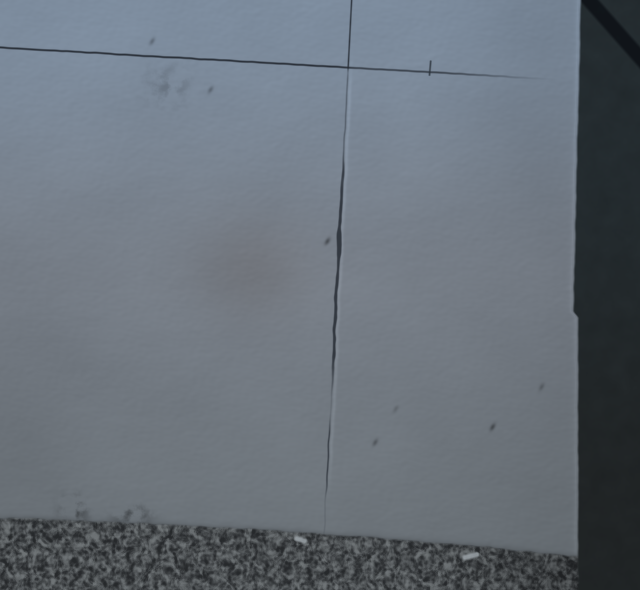
Give the GLSL for this texture, as a Shadertoy shader.

```glsl
// Weathered blue-grey plaster wall with two cracked joints, a speckled
// ground strip below and a dark pillar at the right. Layers are shaded with
// gradient noise and joined by antialiased distance masks; height is 1 unit.

vec2 hashGradient(vec2 cell) {
    vec2 h = vec2(dot(cell, vec2(127.1, 311.7)), dot(cell, vec2(269.5, 183.3)));
    return fract(sin(h) * 43758.5) * 2.0 - 1.0;
}

float gradientNoise(vec2 p) {
    vec2 i = floor(p), f = fract(p);
    vec2 u = f * f * f * (f * (f * 6.0 - 15.0) + 10.0);
    vec2 e = vec2(1.0, 0.0);
    float low = mix(dot(hashGradient(i), f), dot(hashGradient(i + e), f - e), u.x);
    float high = mix(dot(hashGradient(i + e.yx), f - e.yx),
                     dot(hashGradient(i + e.xx), f - e.xx), u.x);
    return mix(low, high, u.y);
}

float fbm(vec2 p) {
    float sum = 0.0, amplitude = 0.5;
    for (int i = 0; i < 4; i++) {
        sum += amplitude * gradientNoise(p);
        p = mat2(1.6, 1.2, -1.2, 1.6) * p + 7.3;
        amplitude *= 0.5;
    }
    return sum;
}

// Coverage of a shape whose signed distance is d
float cover(float d, float aa) { return 1.0 - smoothstep(-aa, aa, d); }

// Smooth window that rises at a and falls at b
float window(float x, float a, float b, float soft) {
    return smoothstep(a - soft, a + soft, x) * (1.0 - smoothstep(b - soft, b + soft, x));
}

float blob(vec2 p, vec2 center, vec2 radius) {
    vec2 q = (p - center) / radius;
    return exp(-dot(q, q));
}

float segment(vec2 p, vec2 a, vec2 b) {
    vec2 ab = b - a;
    return length(p - a - ab * clamp(dot(p - a, ab) / dot(ab, ab), 0.0, 1.0));
}

float plasterHeight(vec2 p) {
    return fbm(p * vec2(22.0, 42.0)) + 0.4 * gradientNoise(p * vec2(85.0, 130.0));
}

vec3 wallColor(vec2 p) {
    vec3 color = mix(vec3(0.425, 0.453, 0.477), vec3(0.468, 0.497, 0.535), smoothstep(0.05, 0.6, p.y));
    color = mix(color, vec3(0.49, 0.55, 0.62), smoothstep(0.5, 1.0, p.y));
    color *= 1.0 - 0.07 * smoothstep(0.65, 0.98, p.x) - 0.05 * blob(p, vec2(0.0, 0.3), vec2(0.15, 0.3));
    float relief = plasterHeight(p) - plasterHeight(p + vec2(-0.003, 0.004));
    color *= 1.0 + 0.05 * relief + 0.07 * fbm(p * vec2(5.0, 7.0));
    float brown = blob(p, vec2(0.43, 0.55), vec2(0.10, 0.09));
    return color * (1.0 - brown * vec3(0.05, 0.075, 0.09));
}

// Soft dirt and small pits
float wallStain(vec2 p) {
    float grime = smoothstep(-0.1, 0.25, fbm(p * 38.0));
    float stain = 0.25 * grime * blob(p, vec2(0.285, 0.855), vec2(0.04, 0.035));
    stain += 0.75 * grime * blob(p, vec2(0.125, 0.135), vec2(0.022, 0.024));
    stain += 0.65 * grime * blob(p, vec2(0.225, 0.127), vec2(0.030, 0.017));
    vec3 pits[7] = vec3[7](vec3(0.835, 0.276, 0.6), vec3(0.636, 0.250, 0.45),
        vec3(0.918, 0.344, 0.35), vec3(0.671, 0.307, 0.25), vec3(0.357, 0.848, 0.4),
        vec3(0.258, 0.930, 0.4), vec3(0.555, 0.591, 0.6));
    for (int i = 0; i < 7; i++) {
        vec2 q = p - pits[i].xy;
        q.x -= 0.4 * q.y;
        stain += pits[i].z * blob(q, vec2(0.0), vec2(0.004, 0.006));
    }
    return clamp(stain, 0.0, 0.8);
}

vec3 addJoints(vec3 color, vec2 p, float aa) {
    float wobble = 0.003 * gradientNoise(vec2(p.y * 38.0, 2.5));
    float rough = 0.5 + 0.5 * gradientNoise(vec2(p.y * 75.0, 9.5));
    float dv = p.x - 0.5446 - 0.0514 * p.y - wobble * (1.0 - smoothstep(0.7, 0.9, p.y));
    float dh = p.y - 0.9195 + 0.0575 * p.x - 0.001 * gradientNoise(vec2(p.x * 60.0, 4.5));
    float open = window(p.y, 0.36, 0.71, 0.04);
    float strength = 0.85 * smoothstep(0.875, 0.89, p.y) + 0.4 * window(p.y, 0.70, 0.88, 0.015)
                   + 0.8 * open + 0.55 * window(p.y, 0.17, 0.28, 0.02)
                   + 0.15 * window(p.y, 0.09, 0.36, 0.02);
    float width = 0.0012 + 0.0022 * open * rough + 0.0018 * blob(p, vec2(0.574, 0.59), vec2(0.03, 0.025));
    // Pale lip to the right of the upright crack
    float lip = exp(-pow((dv - 0.005) / 0.003, 2.0)) * window(p.y, 0.2, 0.87, 0.05);
    color *= 1.0 + 0.09 * lip;
    color = mix(color, vec3(0.13, 0.15, 0.18), clamp(strength, 0.0, 0.9) * cover(abs(dv) - width, aa));
    float level = mix(0.9, 0.7, smoothstep(0.57, 0.61, p.x)) * (1.0 - smoothstep(0.72, 0.96, p.x));
    color = mix(color, vec3(0.13, 0.15, 0.18), level * cover(abs(dh) - 0.0016, aa));
    float tick = segment(p, vec2(0.728, 0.873), vec2(0.730, 0.896));
    return mix(color, vec3(0.16, 0.19, 0.22), 0.8 * cover(tick - 0.0014, aa));
}

vec3 groundColor(vec2 p, float aa) {
    vec2 warp = 0.012 * vec2(gradientNoise(p * 40.0), gradientNoise(p * 40.0 + 19.0));
    float grain = fbm((p + warp) * vec2(75.0, 60.0)) + 0.35 * gradientNoise(p * 150.0);
    vec3 color = mix(vec3(0.15, 0.16, 0.17), vec3(0.43, 0.45, 0.46), smoothstep(-0.32, 0.36, grain));
    return color * (1.0 - 0.2 * smoothstep(0.7, 0.98, p.x));
}

vec3 pillarColor(vec2 p, float aa) {
    vec3 color = mix(vec3(0.125, 0.14, 0.145), vec3(0.14, 0.17, 0.185), smoothstep(0.1, 0.8, p.y));
    color *= 1.0 + 0.18 * fbm(p * 28.0);
    float groove = segment(p, vec2(0.985, 1.015), vec2(1.10, 0.885));
    return mix(color, vec3(0.055, 0.07, 0.09), 0.9 * cover(groove - 0.012, aa * 2.0));
}

void mainImage(out vec4 fragColor, in vec2 fragCoord) {
    vec2 p = fragCoord / iResolution.y;
    float aa = 1.0 / iResolution.y;
    vec3 color = wallColor(p) * (1.0 - 0.6 * wallStain(p));
    color = addJoints(color, p, aa);

    // Ground strip, its contact shadow and pale chips
    float groundTop = 0.1215 - p.x * (0.0262 + 0.041 * p.x) + 0.003 * gradientNoise(vec2(p.x * 45.0, 1.5));
    color *= 1.0 - 0.2 * exp(-max(p.y - groundTop, 0.0) / 0.004);
    color = mix(color, groundColor(p, aa), cover(p.y - groundTop, aa * 1.5));
    float chips = min(segment(p, vec2(0.788, 0.055), vec2(0.808, 0.060)) - 0.004,
                      segment(p, vec2(0.503, 0.087), vec2(0.516, 0.083)) - 0.004);
    color = mix(color, vec3(0.60, 0.63, 0.65), 0.85 * cover(chips, aa * 1.5));

    // Pillar edge leans inward, then steps out at its lower part
    float edge = mix(0.980, 0.972 + 0.024 * (p.y - 0.477), smoothstep(0.460, 0.474, p.y));
    edge += 0.0015 * gradientNoise(vec2(p.y * 50.0, 6.5));
    color *= 1.0 + 0.08 * exp(-abs(p.x - edge + 0.005) / 0.003) * step(groundTop, p.y);
    color = mix(color, pillarColor(p, aa), cover(edge - p.x, aa * 1.5));
    fragColor = vec4(color, 1.0);
}
```
